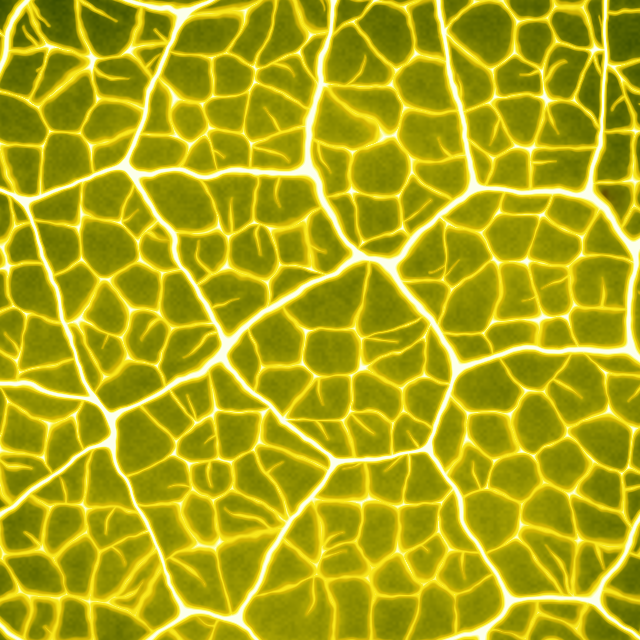
Reproduce this texture procedurally as a three.js fragment shader.

```glsl
// Backlit leaf veins: large Voronoi cells give the thick white veins, and small
// cells confined to each large one give the fine yellow net with rounded meshes.
// Short free-ending veinlets, mottled green tissue and soft focus complete it.
varying vec2 vUv;

vec2 hash2(vec2 p) {
  return fract(sin(vec2(dot(p, vec2(127.1, 311.7)), dot(p, vec2(269.5, 183.3)))) * 43758.5453);
}

float noise(vec2 p) {
  vec2 i = floor(p), f = fract(p);
  f = f * f * (3.0 - 2.0 * f);
  return mix(mix(hash2(i).x, hash2(i + vec2(1, 0)).x, f.x),
             mix(hash2(i + vec2(0, 1)).x, hash2(i + vec2(1, 1)).x, f.x), f.y);
}

// Cell centre in a jittered grid, in canvas units
vec2 site(vec2 cell, vec2 freq, float jitter) {
  return (cell + 0.5 + jitter * (hash2(cell + freq) - 0.5)) / freq;
}

const vec2 COARSE = vec2(4.0, 2.8);
const vec2 FINE = vec2(14.4, 14.0);

vec2 coarseSite(vec2 p) {
  vec2 cell = floor(p * COARSE), best = vec2(9.0);
  for (int j = -1; j <= 1; j++)
    for (int i = -1; i <= 1; i++) {
      vec2 s = site(cell + vec2(i, j), COARSE, 0.72);
      if (distance(p, s) < distance(p, best)) best = s;
    }
  return best;
}

// Distance from p to the bisector between its own site and another
float edgeDistance(vec2 p, vec2 own, vec2 other) {
  return dot(0.5 * (own + other) - p, normalize(other - own));
}

// Adds one more edge to a soft minimum, which rounds and thickens junctions
float softTerm(float d, float k) {
  return exp(-max(d, -0.005) / k);
}

float smoothMax(float a, float b, float k) {
  float h = max(k - abs(a - b), 0.0) / k;
  return max(a, b) + 0.25 * h * h * k;
}

void main() {
  // Gentle bending of all veins
  vec2 p = vUv + 0.036 * (vec2(noise(vUv * 5.0), noise(vUv * 5.0 + 31.0)) - 0.5)
               + 0.014 * (vec2(noise(vUv * 22.0 + 7.0), noise(vUv * 22.0 + 53.0)) - 0.5)
               + 0.003 * (vec2(noise(vUv * 80.0), noise(vUv * 80.0 + 19.0)) - 0.5);
  float blur = 1.0 - smoothstep(0.02, 0.32, vUv.y);

  // Main veins, swollen at their junctions
  vec2 parent = coarseSite(p);
  vec2 cell = floor(p * COARSE);
  float sum = 0.0;
  for (int j = -2; j <= 2; j++)
    for (int i = -2; i <= 2; i++) {
      vec2 s = site(cell + vec2(i, j), COARSE, 0.72);
      if (distance(s, parent) > 0.001) sum += softTerm(edgeDistance(p, parent, s), 0.006);
    }
  float mainDist = -0.006 * log(sum + 1e-9);
  float mainWidth = mix(0.0065, 0.0115, noise(vUv * 6.0 + 3.0)) * (1.0 + 0.3 * blur);
  float mainLight = 1.17 - 0.1 * blur - mainDist / mainWidth;

  // Fine sites that share the large cell of this point
  vec2 sites[25];
  vec2 own = vec2(9.0);
  cell = floor(p * FINE);
  for (int n = 0; n < 25; n++) {
    vec2 offset = vec2(mod(float(n), 5.0), floor(float(n) / 5.0)) - 2.0;
    vec2 s = site(cell + offset, FINE, 0.8);
    sites[n] = distance(coarseSite(s), parent) < 0.001 ? s : vec2(9.0);
    if (distance(p, sites[n]) < distance(p, own)) own = sites[n];
  }

  // Fine veins, each with its own width; the main veins also round the meshes
  sum = 0.5 * softTerm(mainDist, 0.0042);
  for (int n = 0; n < 25; n++) {
    vec2 s = sites[n];
    if (s.x < 8.0 && distance(s, own) > 0.001) {
      float width = mix(0.75, 1.45, pow(hash2(floor((s + own) * 500.0 + 0.5)).x, 1.5));
      sum += softTerm(edgeDistance(p, own, s) / width, 0.0042);
    }
  }
  float fineDist = -0.0042 * log(sum + 1e-9);
  float fineLight = 0.70 - 0.1 * blur - fineDist / (0.0098 * (1.0 + 0.5 * blur));

  // Free-ending veinlets taper from the rim of some meshes to their middle
  vec2 chance = hash2(floor(own * 800.0));
  vec2 dir = vec2(cos(6.283 * chance.x), sin(6.283 * chance.x));
  vec2 r = p - own;
  float along = dot(r, dir);
  r += vec2(-dir.y, dir.x) * 0.004 * sin(along * 70.0 + 9.0 * chance.y);
  float spurDist = length(r - dir * max(dot(r, dir), -0.004));
  float spurPeak = mix(0.42, 0.66, smoothstep(-0.004, 0.025, along));
  float spurLight = chance.y < 0.42 ? spurPeak - spurDist / (0.009 * (1.0 + 0.4 * blur)) : -3.0;

  // Beaded brightness along the fine net
  float netLight = smoothMax(fineLight, spurLight, 0.25);
  netLight += 0.22 * (noise(vUv * 34.0 + 5.0) - 0.5) + 0.16 * (noise(vUv * 85.0 + 41.0) - 0.5);
  float light = smoothMax(netLight, mainLight, 0.2);

  // Green tissue, grainy, lit near veins and darker toward the corners
  float glow = exp(1.5 * min(light, 0.0));
  float shade = 0.40 + 0.40 * glow + 0.45 * (noise(vUv * 5.0 + 11.0) - 0.5)
              + 0.24 * (noise(vUv * 190.0) - 0.5) + 0.20 * (noise(vUv * 70.0) - 0.5)
              - 0.9 * smoothstep(0.36, 0.78, distance(vUv, vec2(0.48, 0.42)));
  vec3 color = mix(vec3(0.41, 0.445, 0.0), vec3(0.69, 0.66, 0.01), shade);

  // Small brown stain
  float stain = 1.0 - smoothstep(0.0, 0.035, distance(vUv, vec2(0.95, 0.69)));
  color = mix(color, vec3(0.33, 0.22, 0.0), stain * noise(vUv * 90.0));

  // Vein colours from amber rim to white core
  color = mix(color, vec3(0.81, 0.70, 0.01), smoothstep(-0.05, 0.31, light));
  color = mix(color, vec3(0.97, 0.90, 0.09), smoothstep(0.30, 0.60, light));
  color = mix(color, vec3(0.99, 0.99, 0.60), smoothstep(0.64, 0.86, light));
  color = mix(color, vec3(0.99, 1.0, 0.91), smoothstep(0.82, 0.98, light));
  gl_FragColor = vec4(color, 1.0);
}
```
